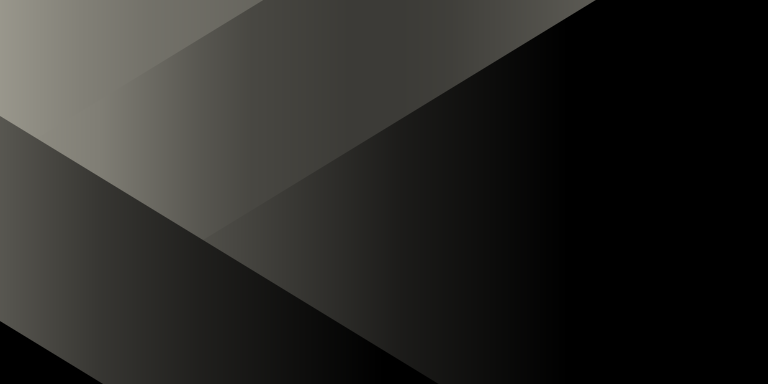
Reproduce this background procedurally as a WebGL 2 fragment shader.

```glsl
#version 300 es
precision highp float;
// Overlapping slanted sheets of warm grey fading into black.
// Each sheet has its own horizontal tone ramp; two rising and two falling
// diagonals, all of one steepness, decide which sheet is visible.

uniform vec2 u_resolution;
out vec4 fragColor;

const float SLOPE = 0.611;

// Linear progress from 0 to 1 between two positions
float ramp(float x, float start, float end) {
    return clamp((x - start) / (end - start), 0.0, 1.0);
}

// Smooth coverage of the side above a diagonal crossing x = 0 at the given height
float above(vec2 p, float slope, float height) {
    float dist = (p.y - height - slope * p.x) / length(vec2(1.0, slope));
    return clamp(dist * u_resolution.y + 0.5, 0.0, 1.0);
}

void main() {
    // Canvas height is one unit
    vec2 p = gl_FragCoord.xy / u_resolution.y;
    float x = p.x;

    // Bright corner sheet
    float corner = 0.60 - 0.09 * ramp(x, 0.0, 0.21) - 0.06 * ramp(x, 0.21, 0.39)
                 - 0.05 * ramp(x, 0.39, 0.69);

    // Broad band: dims to the middle, then lifts again toward its tip
    float band = 0.55 - 0.05 * ramp(x, 0.10, 0.26) - 0.155 * ramp(x, 0.26, 0.52)
               - 0.06 * ramp(x, 0.52, 0.65) - 0.05 * ramp(x, 0.65, 0.91)
               + 0.015 * ramp(x, 1.04, 1.17) + 0.11 * ramp(x, 1.17, 1.55);

    // Shadowed sheet that runs out into black
    float shadow = 0.352 - 0.242 * ramp(x, 0.44, 1.04)
                 - 0.067 * ramp(x, 1.04, 1.30) - 0.043 * ramp(x, 1.30, 1.48);

    // Lower falling strip
    float strip = 0.345 - 0.13 * ramp(x, 0.0, 0.26) - 0.09 * ramp(x, 0.26, 0.52)
                - 0.125 * ramp(x, 0.52, 1.0);

    // Stack the sheets along the diagonals
    float upper = mix(shadow, band, above(p, SLOPE, 0.052));
    upper = mix(upper, corner, above(p, SLOPE, 0.581));
    float tone = strip * above(p, -SLOPE, 0.164);
    tone = mix(tone, upper, above(p, -SLOPE, 0.698));

    vec3 warmTint = vec3(1.0, 0.985, 0.915);
    fragColor = vec4(tone * warmTint, 1.0);
}
```
